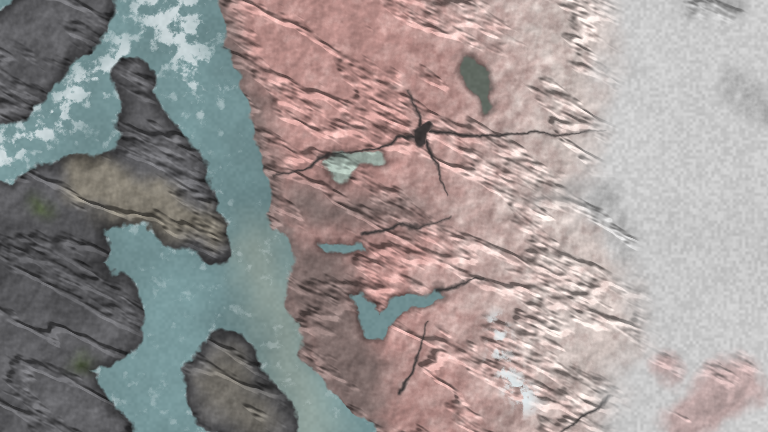
This texture is drawn by a Shadertoy shader. Its source:

```glsl
// Aerial view of a rocky shore: sea channel and dark rocks, pink rock shelf, pale sand.
#define WATER vec3(.44, .55, .56)
#define SHALLOW vec3(.57, .62, .59)
#define FOAM vec3(.88, .91, .92)
#define DARK_ROCK vec3(.35, .35, .36)
#define TAN_ROCK vec3(.48, .46, .42)
#define PINK_ROCK vec3(.71, .55, .53)
#define PALE_ROCK vec3(.78, .73, .71)
#define SAND vec3(.79)
#define CRACK vec3(.2, .19, .19)
#define ROUGHNESS .07
#define RELIEF 1.3

// Edge positions from the bottom to the top of the canvas
const float COAST[11] = float[](.86, .77, .7, .66, .69, .62, .625, .585, .545, .52, .51);
const float BEACH[11] = float[](1.37, 1.42, 1.49, 1.46, 1.42, 1.37, 1.37, 1.4, 1.4, 1.42, 1.4);

float profile(float edge[11], float y) {
    float t = clamp(y, 0., .999) * 10.;
    int i = int(t);
    return mix(edge[i], edge[i + 1], smoothstep(0., 1., fract(t)));
}

float hash(vec2 p) {
    vec3 q = fract(p.xyx * .1031);
    q += dot(q, q.yzx + 33.33);
    return fract((q.x + q.y) * q.z);
}

float noise(vec2 p) {
    vec2 i = floor(p), f = fract(p), e = vec2(1, 0);
    f *= f * (3. - 2. * f);
    return mix(mix(hash(i), hash(i + e), f.x), mix(hash(i + e.yx), hash(i + e.xx), f.x), f.y);
}

float fbm(vec2 p) {
    float sum = 0., amp = .47;
    for (int i = 0; i < 5; i++, amp *= .55) {
        sum += amp * noise(p);
        p = mat2(1.6, 1.2, -1.2, 1.6) * p + 7.3;
    }
    return sum;
}

// Tapered capsule from (x0, y0) to (x1, y1)
float blob(vec2 p, float x0, float y0, float x1, float y1, float r0, float r1) {
    vec2 a = p - vec2(x0, y0), b = vec2(x1 - x0, y1 - y0);
    float h = clamp(dot(a, b) / dot(b, b), 0., 1.);
    return length(a - h * b) - mix(r0, r1, h);
}

float line(vec2 p, float x0, float y0, float x1, float y1) {
    return blob(p, x0, y0, x1, y1, .004, .001);
}

float cover(float d, float soft) { return 1. - smoothstep(-soft, soft, d); }

float height(vec2 p) {
    float folds = abs(fbm(p * vec2(5, 9) + 3. * p.yx) - .5);
    return fbm(p * 11.) + .8 * smoothstep(0., .09, folds);
}

float seaRocks(vec2 p) {
    float d = blob(p, -.03, .82, .17, .99, .12, .1);
    d = min(d, blob(p, .3, .83, .345, .68, .04, .06));
    d = min(d, blob(p, .36, .6, .49, .43, .11, .05));
    d = min(d, blob(p, .1, .53, .33, .58, .08, .09));
    d = min(d, blob(p, 0., .44, .17, .46, .14, .09));
    d = min(d, blob(p, .08, .28, .23, .26, .17, .11));
    d = min(d, blob(p, .07, .1, .27, -.02, .18, .05));
    return min(d, blob(p, .52, .13, .61, 0., .095, .09));
}

float cracks(vec2 p) {
    float d = min(line(p, .76, .635, .64, .59), line(p, .96, .68, .76, .635));
    d = min(d, blob(p, .965, .68, .99, .71, .017, .008));
    d = min(d, min(line(p, .98, .67, 1.03, .55), line(p, .97, .7, .95, .79)));
    d = min(d, min(line(p, .99, .69, 1.4, .695), line(p, .84, .45, 1.04, .5)));
    d = min(d, min(line(p, .93, .09, 1., .25), line(p, 1.01, .335, 1.12, .355)));
    return min(d, line(p, 1.42, .08, 1.28, -.01));
}

float pools(vec2 p) {
    float d = blob(p, 1.09, .83, 1.125, .76, .032, .012);
    d = min(d, blob(p, .83, .32, .875, .24, .012, .03));
    d = min(d, blob(p, .89, .26, 1.01, .33, .02, .012));
    return min(d, blob(p, .76, .425, .83, .42, .012, .008));
}

float sandRocks(vec2 p) {
    float d = blob(p, 1.6, 1., 1.7, .98, .035, .03);
    d = min(d, blob(p, 1.7, .79, 1.77, .74, .03, .04));
    return min(d, blob(p, 1.39, .54, 1.43, .44, .04, .045));
}

void mainImage(out vec4 fragColor, in vec2 fragCoord) {
    vec2 p = fragCoord / iResolution.y;
    float broad = fbm(p * 5. + 3.), fine = fbm(p * 45.), grain = noise(p * 140.);
    vec2 q = p + ROUGHNESS * (vec2(fbm(p * 13.), fbm(p * 13. + 40.)) - .5);
    float slope = height(p) - height(p + vec2(-.005, .006));
    float light = clamp(1. + RELIEF * slope, .55, 1.3) * (.85 + .3 * fine);

    // Water and foam
    float rock = seaRocks(q);
    vec3 col = mix(WATER, SHALLOW, .8 * cover(blob(q, .6, .42, .72, .02, .06, .06), .07));
    col *= .82 + .36 * broad;
    float surf = cover(blob(q, -.02, .62, .3, .89, .04, .03), .06);
    surf = max(surf, .85 * cover(blob(q, .38, 1., .47, .76, .08, .02), .06));
    surf = max(surf, .6 * cover(abs(rock), .03));
    col = mix(col, FOAM, smoothstep(.62, .82, fine + .32 * surf) * (.25 + .65 * surf));

    // Dark rocks in the sea
    float dry = cover(blob(q, .22, .58, .48, .47, .07, .04), .03);
    dry = max(dry, .7 * cover(blob(q, .52, .13, .6, .02, .06, .05), .04));
    vec3 stone = mix(DARK_ROCK, TAN_ROCK, dry);
    float algae = cover(min(length(q - vec2(.1, .51)), length(q - vec2(.2, .165))), .05);
    stone = mix(stone, vec3(.31, .4, .18), algae) * light * (.75 + .5 * broad);
    col = mix(col, stone * mix(.65, 1., smoothstep(0., .035, -rock)), cover(rock, .005));

    // Pink shelf, darker beside the water
    float inland = q.x - profile(COAST, q.y);
    float pale = smoothstep(.85, 1.4, p.x + .25 * (broad - .5));
    vec3 shelf = mix(PINK_ROCK, PALE_ROCK, clamp(pale + .7 * (fine - .5), 0., 1.));
    float wet = cover(inland - .04, .04);
    wet = max(wet, cover(blob(q, .7, .52, .94, .5, .06, .03), .06));
    wet = max(wet, cover(blob(q, .73, .34, .84, .08, .09, .07), .05));
    shelf = mix(shelf, vec3(.43, .39, .38), .8 * wet) * light;
    float bleach = cover(blob(q, 1.15, .25, 1.2, .08, .015, .03), .03);
    shelf = mix(shelf, FOAM, bleach * smoothstep(.4, .6, fine));
    float stain = cover(blob(q, 1.23, .52, 1.34, .57, .012, .02), .03);
    shelf = mix(shelf, vec3(.48), .6 * stain);

    // Pools and cracks
    float pool = pools(q), greenPool = blob(q, .79, .61, .87, .637, .033, .015);
    shelf *= 1. - .4 * cover(min(pool, greenPool) - .008, .012);
    vec3 poolColor = mix(WATER, vec3(.38, .41, .38), step(1.05, p.x));
    shelf = mix(shelf, poolColor, cover(pool, .004));
    shelf = mix(shelf, SHALLOW * light, cover(greenPool, .005));
    float crack = cracks(mix(p, q, .6));
    shelf = mix(shelf, CRACK, .8 * cover(crack, .004) + .2 * cover(crack, .022));
    col = mix(col, shelf, cover(-inland, .005));

    // Sand with half-buried rocks
    float beach = q.x - profile(BEACH, q.y) + .12 * (broad - .5);
    vec3 sand = SAND * (.91 + .1 * broad + .08 * grain);
    col = mix(col, sand, cover(-beach, .07));
    col = mix(col, vec3(.68) * light, .8 * cover(sandRocks(q), .022));
    float redRock = min(length(q - vec2(1.55, .15)) - .03, blob(q, 1.6, .03, 1.7, .12, .06, .06));
    col = mix(col, vec3(.72, .61, .6) * light, .8 * cover(redRock, .025));
    fragColor = vec4(col + .04 * (grain - .5), 1);
}
```
